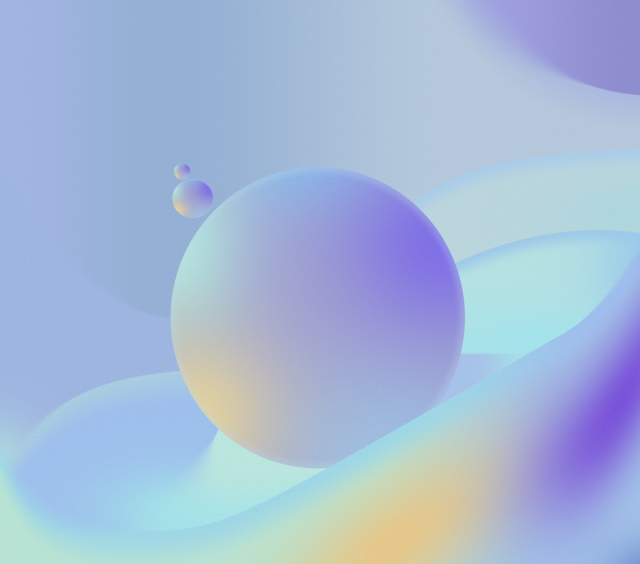
Write a WebGL 1 fragment shader that draws this background.

```glsl
precision highp float;
uniform vec2 u_resolution;

vec2 gradientAt(vec2 cell) {
  float a = 6.2832 * fract(sin(dot(cell, vec2(127.1, 311.7))) * 43758.5);
  return vec2(cos(a), sin(a));
}

float gradientNoise(vec2 p) {
  vec2 i = floor(p), f = fract(p);
  vec2 u = f * f * (3.0 - 2.0 * f), e = vec2(1.0, 0.0);
  float low = mix(dot(gradientAt(i), f), dot(gradientAt(i + e.xy), f - e.xy), u.x);
  float high = mix(dot(gradientAt(i + e.yx), f - e.yx), dot(gradientAt(i + 1.0), f - 1.0), u.x);
  return mix(low, high, u.y);
}

// Coverage of the side where d is positive
float cover(float d, float soft) {
  float w = max(soft, 0.8 / u_resolution.y);
  return smoothstep(-w, w, d);
}

// Soft elliptical pool of colour
void tint(inout vec3 col, vec2 p, vec2 center, vec2 radius, vec3 pool) {
  vec2 q = (p - center) / radius;
  col = mix(col, pool, exp(-dot(q, q)));
}

void ball(inout vec3 col, vec2 p, vec2 center, vec2 radius) {
  vec2 q = (p - center) / radius;
  vec3 skin = vec3(0.63, 0.63, 0.81);
  tint(skin, q, vec2(0.5, -1.0), vec2(0.85, 0.7), vec3(0.62, 0.75, 0.88));
  tint(skin, q, vec2(-0.1, 1.15), vec2(0.8, 0.45), vec3(0.54, 0.74, 0.92));
  tint(skin, q, vec2(0.85, 0.5), vec2(0.65, 0.6), vec3(0.50, 0.44, 0.90));
  tint(skin, q, vec2(-1.0, 0.5), vec2(0.5, 0.7), vec3(0.70, 0.90, 0.87));
  tint(skin, q, vec2(-0.85, -0.65), vec2(0.6, 0.55), vec3(0.88, 0.82, 0.62));
  float r = length(q);
  skin = mix(skin, vec3(0.74, 0.85, 0.92), 0.3 * smoothstep(0.93, 1.0, r));
  col = mix(col, skin, cover((1.0 - r) * radius.y, 0.0));
}

// Upper edge of the front band, rising to the right
float bandEdge(float x) {
  float slope = 0.1696 + 0.58 * (x - 0.59), flatPart = 0.045;
  float diff = slope - flatPart;
  float edge = 0.5 * (slope + flatPart + sqrt(diff * diff + 0.003));
  float bend = max(x - 1.0, 0.0);
  return edge + 0.16 * exp(-x / 0.06) + 4.0 * bend * bend;
}

vec3 backdrop(vec2 p) {
  vec3 col = mix(vec3(0.635, 0.71, 0.885), vec3(0.58, 0.69, 0.83), smoothstep(0.0, 0.3, p.x));
  col = mix(col, vec3(0.71, 0.785, 0.86), smoothstep(0.3, 0.8, p.x));
  float left = max(0.32 - p.x, 0.0);
  float dome = 0.435 + 2.7 * left * left - p.y;
  col = mix(col, vec3(0.62, 0.71, 0.88), cover(dome, 0.004 + 0.45 * left * left));
  // Large orb in the upper corner, sharper toward the right
  float orb = 0.391 - distance(p, vec2(1.165, 1.221));
  float blur = mix(0.055, 0.002, smoothstep(0.82, 1.06, p.x));
  col = mix(col, vec3(0.64, 0.69, 0.88), 0.7 * smoothstep(-0.08, 0.02, orb));
  vec3 orbColor = mix(vec3(0.62, 0.62, 0.87), vec3(0.555, 0.555, 0.81), smoothstep(0.88, 1.13, p.x));
  return mix(col, orbColor, cover(orb, blur));
}

void rearRing(inout vec3 col, vec2 p) {
  float outer = 0.74 - 0.094 * exp((0.737 - p.x) / 0.13) - p.y;
  vec3 shell = mix(vec3(0.67, 0.80, 0.91), vec3(0.73, 0.835, 0.865), smoothstep(0.0, 0.04, outer));
  tint(shell, p, vec2(1.13, 0.62), vec2(0.15, 0.06), vec3(0.68, 0.84, 0.87));
  col = mix(col, shell, cover(outer, 0.003) * step(0.55, p.x));

  float inner = 0.592 - 0.92 * (p.x - 1.06) * (p.x - 1.06) - p.y;
  vec3 hollow = mix(vec3(0.62, 0.79, 0.91), vec3(0.71, 0.88, 0.885), smoothstep(0.0, 0.035, inner));
  tint(hollow, p, vec2(0.95, 0.39), vec2(0.2, 0.07), vec3(0.64, 0.89, 0.92));
  tint(hollow, p, vec2(1.16, 0.53), vec2(0.1, 0.12), vec3(0.60, 0.79, 0.92));
  float shade = cover(0.373 - p.y, 0.003) * (1.0 - smoothstep(0.83, 0.95, p.x));
  hollow = mix(hollow, vec3(0.65, 0.76, 0.91), shade);
  col = mix(col, hollow, cover(inner, 0.001) * step(0.55, p.x));
}

void leftBowl(inout vec3 col, vec2 p) {
  float rim = 0.152 + 0.2 * (1.0 - exp(-p.x / 0.105)) - p.y;
  float soft = mix(0.02, 0.001, smoothstep(0.0, 0.15, p.x));
  vec3 bowl = mix(vec3(0.66, 0.80, 0.88), vec3(0.62, 0.75, 0.925), smoothstep(0.0, 0.06, rim));
  tint(bowl, p, vec2(0.32, 0.09), vec2(0.14, 0.075), vec3(0.63, 0.88, 0.91));
  float wedge = p.x - 0.39 + 0.5 * (0.243 - p.y);
  float wedgeSoft = 0.002 + 0.7 * max(0.22 - p.y, 0.0);
  vec3 mint = mix(vec3(0.65, 0.89, 0.91), vec3(0.73, 0.90, 0.87), smoothstep(0.06, 0.18, p.y));
  bowl = mix(bowl, mint, cover(wedge, wedgeSoft));
  col = mix(col, bowl, cover(rim, soft) * step(p.x, 0.75));
}

void frontBand(inout vec3 col, vec2 p) {
  float depth = bandEdge(p.x) - p.y;
  vec2 q = vec2(p.x, depth);
  vec3 band = mix(vec3(0.72, 0.89, 0.83), vec3(0.64, 0.77, 0.91), smoothstep(0.65, 0.98, p.x));
  tint(band, q, vec2(0.70, 0.20), vec2(0.22, 0.12), vec3(0.90, 0.78, 0.54));
  tint(band, q, vec2(1.10, 0.22), vec2(0.16, 0.125), vec3(0.48, 0.33, 0.85));
  tint(band, p, vec2(1.17, -0.03), vec2(0.09, 0.07), vec3(0.42, 0.52, 0.80));
  vec3 lip = mix(vec3(0.62, 0.84, 0.90), vec3(0.62, 0.74, 0.93), smoothstep(0.75, 1.1, p.x));
  band = mix(lip, band, smoothstep(0.0, 0.075, depth));
  float soft = 0.0015 + 0.035 * (1.0 - smoothstep(0.02, 0.3, p.x)) + 0.01 * smoothstep(1.02, 1.12, p.x);
  col = mix(col, band, cover(depth, soft));
}

void main() {
  vec2 p = gl_FragCoord.xy / u_resolution.y;
  vec3 col = backdrop(p);
  tint(col, p, vec2(0.0, 0.18), vec2(0.07, 0.08), vec3(0.68, 0.83, 0.87));
  rearRing(col, p);
  leftBowl(col, p);
  ball(col, p, vec2(0.323, 0.696), vec2(0.0145));
  ball(col, p, vec2(0.342, 0.648), vec2(0.0365, 0.0345));
  ball(col, p, vec2(0.5634, 0.4366), vec2(0.261, 0.267));
  frontBand(col, p);
  // Fine grain
  col += 0.012 * gradientNoise(p * 260.0);
  gl_FragColor = vec4(col, 1.0);
}
```
